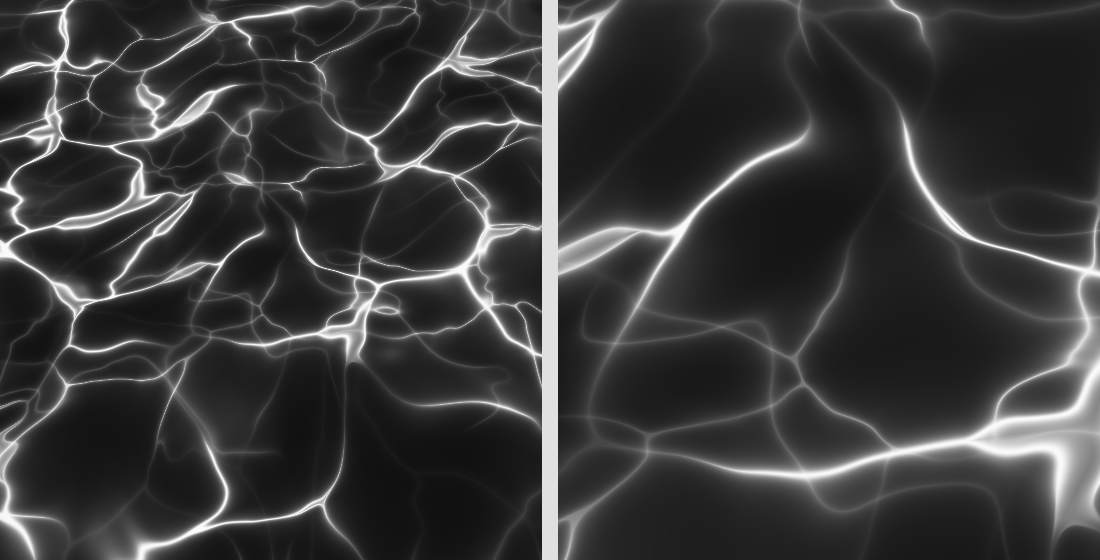
Left, the full canvas; right, a detail of the centre.
Give the GLSL for this texture, as a Shadertoy shader.

```glsl
#define CELLS_X 3.2        // cells across the near edge
#define CELLS_Y 2.8        // cells per canvas height at the near edge
#define RECEDE 3.2         // crowding of cells toward the top
#define SLANT 1.3          // rise of far filaments to the right
#define WARP 0.8           // bending of the filaments
#define LINE_GAIN 0.0080   // strength of the main net
#define LINE_CORE 0.0045   // half width of the bright core
#define VEIL_GAIN 0.0045   // strength of the blurred second net
#define RIBBON 0.050       // half width of folded ribbons
#define FLOOR_TONE 0.050   // darkest water

vec2 hash2(vec2 p) {
    vec3 q = fract(p.xyx * vec3(0.1031, 0.1030, 0.0973));
    q += dot(q, q.yzx + 33.33);
    return fract((q.xx + q.yz) * q.zy);
}

// Two independent channels of smooth value noise
vec2 noise2(vec2 p) {
    vec2 i = floor(p), f = fract(p);
    f = f * f * f * (f * (f * 6.0 - 15.0) + 10.0);
    vec2 low = mix(hash2(i), hash2(i + vec2(1, 0)), f.x);
    vec2 high = mix(hash2(i + vec2(0, 1)), hash2(i + vec2(1, 1)), f.x);
    return mix(low, high, f.y);
}

vec2 bend(vec2 p) {
    p += WARP * (noise2(p * 1.1 + 7.0) - 0.5);
    p += 0.18 * (noise2(p * 3.1 + 19.0) - 0.5);
    return p + 0.05 * (noise2(p * 6.7 + 3.0) - 0.5);
}

// Distance to the nearest cell border, webbed where borders meet
float borderDistance(vec2 p) {
    vec2 cell = floor(p), f = fract(p);
    vec2 nearCell = vec2(0), toNear = vec2(0);
    float best = 9.0;
    for (int y = -1; y <= 1; y++)
    for (int x = -1; x <= 1; x++) {
        vec2 g = vec2(x, y);
        vec2 r = g + 0.05 + 0.9 * hash2(cell + g) - f;
        if (dot(r, r) < best) {
            best = dot(r, r);
            nearCell = g;
            toNear = r;
        }
    }
    float web = 0.0;
    for (int y = -2; y <= 2; y++)
    for (int x = -2; x <= 2; x++) {
        vec2 g = nearCell + vec2(x, y);
        vec2 r = g + 0.05 + 0.9 * hash2(cell + g) - f;
        vec2 across = r - toNear;
        if (dot(across, across) > 1e-4)
            web += exp(-60.0 * dot(0.5 * (toNear + r), normalize(across)));
    }
    return max(0.0, -log(max(web, 1e-12)) / 60.0);
}

// Sharp net whose strands fade, blur and fold into two-rimmed ribbons
float filaments(vec2 p, float far) {
    float d = borderDistance(bend(p)) / (1.0 + 0.3 * far);
    vec2 n = noise2(p * 1.7 + 31.0);
    float strength = smoothstep(0.08, 0.65, n.x);
    float fold = smoothstep(0.5, 0.85, noise2(p * 2.6 + 53.0).y);
    float width = RIBBON * fold * strength;
    float core = LINE_CORE + 0.022 * (1.0 - strength);
    float rim = abs(d - width);
    float glow = LINE_GAIN * mix(0.5, 1.2, strength) / (rim + core) * exp(-2.5 * rim);
    float inside = 1.0 - smoothstep(width - 0.004, width + 0.004, d);
    return glow + 0.26 * inside * smoothstep(0.0, 0.02, width);
}

// Fainter crossing net and smoky contour wisps
float veils(vec2 p) {
    float d = borderDistance(bend(p * 1.3 + 40.0));
    vec2 n = noise2(p * 1.5 + 11.0);
    float focus = smoothstep(0.25, 0.8, n.x);
    float net = VEIL_GAIN * mix(0.3, 1.4, focus) / (d + mix(0.035, 0.008, focus));
    float contour = abs(noise2(bend(p) * 1.9 + 71.0).x - 0.5);
    float wisp = 0.0036 * smoothstep(0.3, 0.75, n.y) / (contour + 0.016);
    return net * exp(-2.5 * d) + wisp * exp(-4.0 * contour);
}

void mainImage(out vec4 fragColor, in vec2 fragCoord) {
    vec2 uv = fragCoord / iResolution.y;

    // Receding water floor
    vec2 p;
    p.x = (uv.x - 0.5) * (CELLS_X + 1.6 * uv.y);
    p.y = uv.y * (CELLS_Y + RECEDE * uv.y) - SLANT * uv.x * uv.y;
    p += vec2(13.0, 5.0);

    // Gathered light over dark water
    float haze = 0.045 * noise2(p * 1.5 + 91.0).y * (0.5 + uv.y);
    float light = FLOOR_TONE + haze + filaments(p, uv.y) + veils(p);

    // Soft shoulder keeps the hottest strands just below white
    light = light < 0.7 ? light : 0.7 + 0.28 * (1.0 - exp(-(light - 0.7) / 0.28));
    fragColor = vec4(vec3(light), 1.0);
}
```
